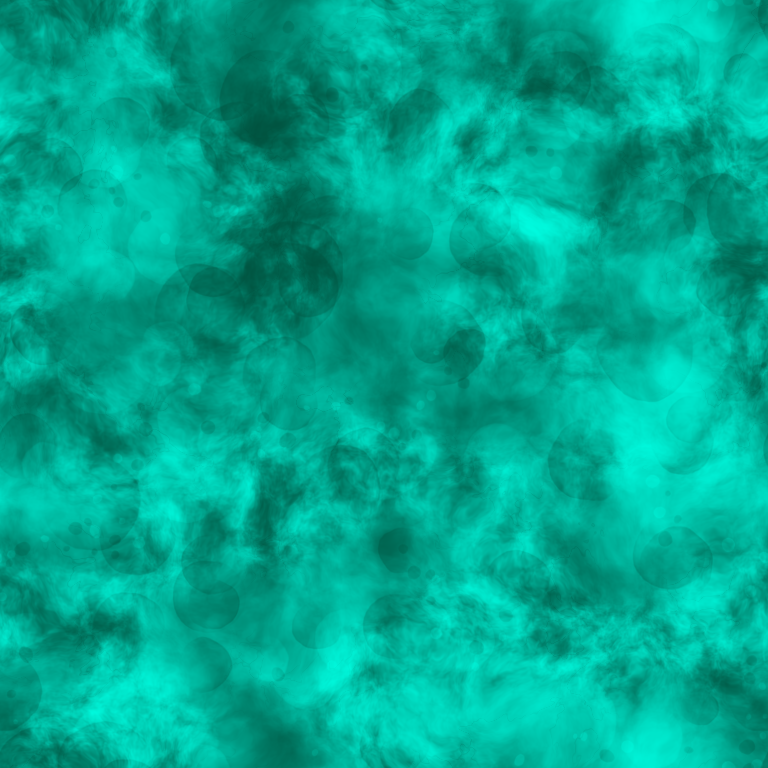
Reproduce this texture procedurally as a three.js fragment shader.

```glsl
// Tileable teal watercolour wash with clouds, overlapping round stains, droplets and veins.
#define CLOUD_CELLS 4.0
#define CLOUD_GAIN 0.50
#define GRAIN_CELLS 15.0
#define GRAIN_GAIN 0.40
#define STAIN_CELLS 8.0
#define STAIN_GAIN 0.085
#define DROP_CELLS 44.0
#define DROP_GAIN 0.085
#define VEIN_GAIN 0.045
#define WARP 0.045
#define EDGE 0.0014
#define MEAN_TONE 0.665

varying vec2 vUv;

vec2 hash2(vec2 p) {
  vec3 q = fract(p.xyx * vec3(0.1031, 0.1030, 0.0973));
  q += dot(q, q.yzx + 33.33);
  return fract((q.xx + q.yz) * q.zy);
}

// Gradient noise that wraps after a whole number of cells.
float corner(vec2 cell, vec2 offset, float period, float seed) {
  vec2 gradient = hash2(mod(cell, period) + seed) * 2.0 - 1.0;
  return dot(gradient, offset);
}

float noise(vec2 uv, float period, float seed) {
  vec2 p = uv * period + hash2(vec2(seed, period));
  vec2 i = floor(p);
  vec2 f = p - i;
  vec2 w = f * f * f * (f * (f * 6.0 - 15.0) + 10.0);
  vec2 e = vec2(1.0, 0.0);
  float low = mix(corner(i, f, period, seed), corner(i + e, f - e, period, seed), w.x);
  float high = mix(corner(i + e.yx, f - e.yx, period, seed),
                   corner(i + 1.0, f - 1.0, period, seed), w.x);
  return mix(low, high, w.y);
}

float fbm(vec2 uv, float period, float gain, float seed) {
  float sum = 0.0;
  float amplitude = 1.0;
  for (int i = 0; i < 5; i++) {
    sum += amplitude * noise(uv, period, seed);
    amplitude *= gain;
    period *= 2.0;
    seed += 19.0;
  }
  return sum;
}

// Signed discs in a wrapped grid; fade thins each one away from its crisp side.
float discs(vec2 uv, float cells, vec2 radii, float density, float cluster, float fade, float seed) {
  vec2 p = uv * cells;
  float blur = EDGE * cells;
  float sum = 0.0;
  for (int y = -1; y <= 1; y++) {
    for (int x = -1; x <= 1; x++) {
      vec2 cell = floor(p) + vec2(x, y);
      vec2 id = mod(cell, cells);
      vec2 place = hash2(id + seed);
      vec2 kind = hash2(id + seed + 71.0);
      vec2 look = hash2(id + seed + 137.0);
      vec2 d = p - cell - place;
      float radius = mix(radii.x, radii.y, kind.x);
      float dist = length(d);
      float angle = look.x * 6.2832;
      float side = dot(d, vec2(cos(angle), sin(angle))) / radius;
      float strength = mix(1.0, smoothstep(-0.8, 1.0, side), fade);
      float inside = 1.0 - smoothstep(radius - blur, radius + blur, dist);
      float rim = smoothstep(radius * 0.9, radius, dist) * 0.25;
      float present = step(kind.y, density + cluster * noise(id / cells, 7.0, seed));
      float tint = look.y < 0.55 ? -1.0 : 0.9;
      sum += present * inside * strength * (tint - rim);
    }
  }
  return sum;
}

void main() {
  vec2 uv = vUv;

  // Clouds of pigment, bent by a wrapped warp
  vec2 bend = vec2(fbm(uv, 5.0, 0.5, 11.0), fbm(uv, 5.0, 0.5, 47.0));
  vec2 flow = uv + WARP * bend;
  float cloud = fbm(flow, CLOUD_CELLS, 0.56, 83.0);

  // Mottled grain, strong in some patches and nearly absent in others
  float patches = smoothstep(-0.22, 0.25, noise(flow, 6.0, 29.0));
  float grain = fbm(flow, GRAIN_CELLS, 0.66, 151.0);
  float puffs = 0.16 - abs(fbm(flow, GRAIN_CELLS - 4.0, 0.6, 211.0));
  float mottle = (grain + 0.5 * puffs) * mix(0.25, 1.0, patches);

  // Round stains with slightly ragged outlines
  vec2 ragged = uv + 0.007 * vec2(fbm(uv, 14.0, 0.5, 61.0), fbm(uv, 14.0, 0.5, 97.0));
  float stains = discs(ragged, STAIN_CELLS, vec2(0.28, 0.56), 0.8, 0.0, 0.85, 5.0);
  stains += discs(ragged, STAIN_CELLS + 3.0, vec2(0.25, 0.55), 0.5, 0.0, 0.85, 41.0);
  float drops = discs(ragged, DROP_CELLS, vec2(0.14, 0.42), -0.12, 1.7, 0.2, 17.0);

  // Thin dark veins where pigment dried
  float crease = abs(fbm(flow, 9.0, 0.55, 173.0));
  float veins = (1.0 - smoothstep(0.0, 0.022, crease)) * smoothstep(-0.1, 0.25, noise(uv, 8.0, 103.0));

  float tone = MEAN_TONE + CLOUD_GAIN * cloud + GRAIN_GAIN * mottle;
  tone += STAIN_GAIN * stains + DROP_GAIN * drops - VEIN_GAIN * veins;

  // Soft limits at both ends of the teal ramp
  tone = MEAN_TONE + 0.36 * tanh((tone - MEAN_TONE) / 0.36);
  gl_FragColor = vec4(0.0, tone, tone * 0.95 - 0.06, 1.0);
}
```
